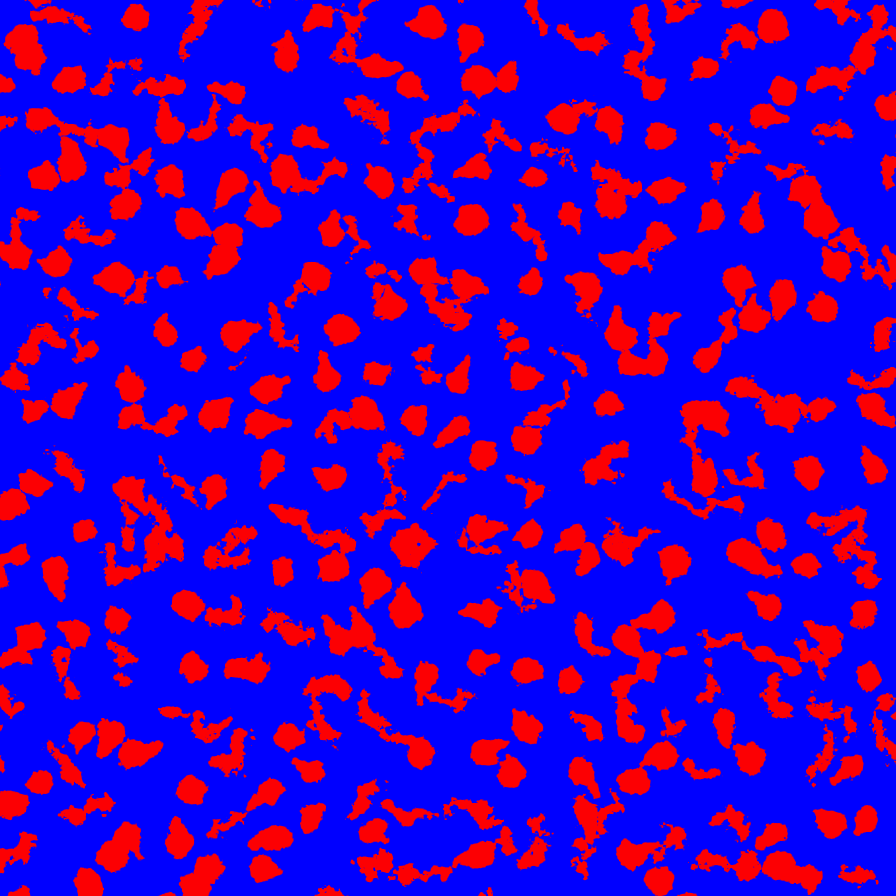
Give the GLSL for this texture, as a WebGL 2 fragment shader.

```glsl
#version 300 es
precision highp float;
// Scattered ragged red blobs, tailed drops and bent strands on flat blue.

uniform vec2 u_resolution;
out vec4 fragColor;

float hash(vec2 p) {
    return fract(sin(dot(p, vec2(127.1, 311.7))) * 43758.5453);
}

float valueNoise(vec2 p) {
    vec2 i = floor(p), f = fract(p);
    f = f * f * (3.0 - 2.0 * f);
    return mix(mix(hash(i), hash(i + vec2(1, 0)), f.x),
               mix(hash(i + vec2(0, 1)), hash(i + vec2(1, 1)), f.x), f.y);
}

// Signed noise, roughly -0.5 to 0.5, with detail down to fine teeth
float raggedness(vec2 p) {
    float sum = 0.0, amplitude = 0.5;
    for (int octave = 0; octave < 3; octave++) {
        sum += amplitude * (valueNoise(p) - 0.5);
        p = p * 2.1 + 17.3;
        amplitude *= 0.62;
    }
    return sum;
}

vec2 heading(float angle) {
    return vec2(cos(angle), sin(angle));
}

// Distance to a capsule whose radius runs from ra to rb
float taperedCapsule(vec2 p, vec2 a, vec2 b, float ra, float rb) {
    vec2 ab = b - a;
    float t = clamp(dot(p - a, ab) / dot(ab, ab), 0.0, 1.0);
    return length(p - a - ab * t) - mix(ra, rb, t);
}

// Round body with one short tapering tail
float drop(vec2 p, vec2 id, float angle) {
    float radius = mix(0.23, 0.32, hash(id + 3.7));
    vec2 tip = heading(angle) * mix(0.2, 0.58, hash(id + 5.1));
    float body = length(p) - radius;
    return min(body, taperedCapsule(p, vec2(0), tip, radius * 0.95, 0.07));
}

// Chain of three bent segments of uneven thickness
float strand(vec2 p, vec2 id, float angle) {
    vec2 a = -0.42 * heading(angle);
    float ra = 0.1, d = 1e3;
    for (int k = 0; k < 3; k++) {
        vec2 seed = id + float(k) * 7.9;
        vec2 b = a + heading(angle) * mix(0.2, 0.38, hash(seed + 1.3));
        float rb = mix(0.05, 0.19, hash(seed + 2.9));
        d = min(d, taperedCapsule(p, a, b, ra, rb));
        angle += (hash(seed + 4.4) - 0.5) * 3.0;
        a = b;
        ra = rb;
    }
    return d;
}

void main() {
    vec2 p = gl_FragCoord.xy / u_resolution.y * 18.0;

    // Bend the shapes gently, then fray their edges
    vec2 bend = vec2(valueNoise(p * 2.7), valueNoise(p * 2.7 + 41.0)) - 0.5;
    float fray = raggedness(p * 5.5);

    float d = 1e3;
    for (int y = -1; y <= 1; y++) {
        for (int x = -1; x <= 1; x++) {
            vec2 id = floor(p) + vec2(x, y);
            vec2 centre = id + 0.1 + 0.8 * vec2(hash(id + 0.5), hash(id + 9.2));
            vec2 q = p - centre;
            float angle = 6.2832 * hash(id + 6.6);
            float blob = hash(id + 12.8) < 0.54
                ? drop(q + bend * 0.12, id, angle) + fray * 0.2
                : strand(q + bend * 0.25, id, angle) + fray * 0.38;
            d = min(d, blob);
        }
    }

    // Edge about one pixel wide
    float coverage = clamp(0.5 - d / max(fwidth(d), 1e-4), 0.0, 1.0);
    fragColor = vec4(mix(vec3(0, 0, 1), vec3(0.99, 0, 0.01), coverage), 1.0);
}
```
